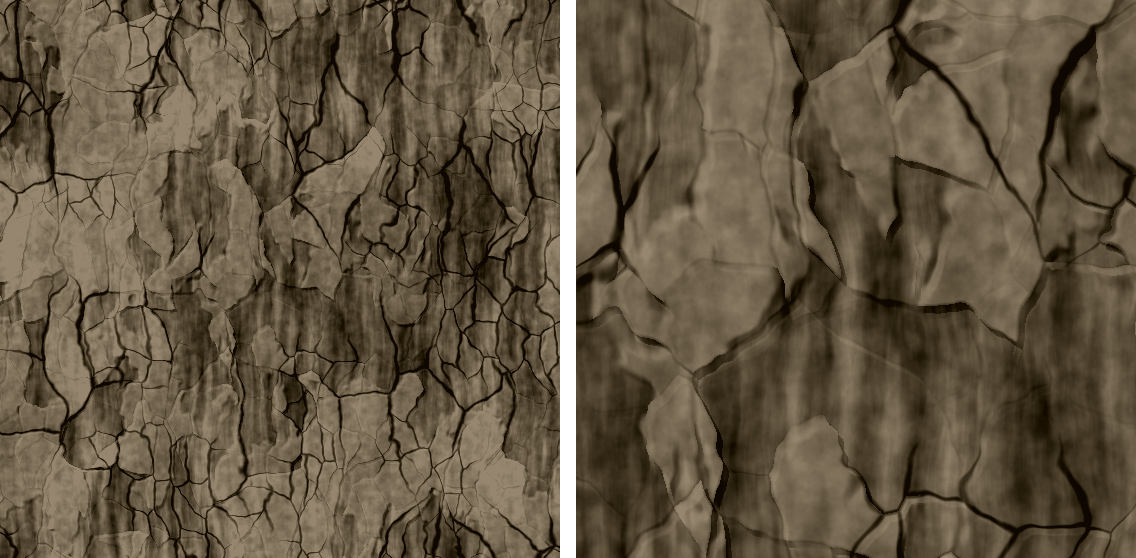
Left, the full canvas; right, a detail of the centre.
Write a Shadertoy shader that draws this texture.

```glsl
#define DEEP_BROWN vec3(0.17, 0.13, 0.06)
#define PALE_TAN vec3(0.55, 0.49, 0.40)
#define PLATE_SCALE vec2(10.0, 6.0)
#define CHIP_SCALE vec2(23.0, 14.0)
#define FIBRE_SCALE vec2(75.0, 10.0)
#define RAGGEDNESS 0.09
#define CRACK_WIDTH 0.0075
#define FLAKE_LEVEL 0.46
#define LIGHT_STEP vec2(-0.0035, 0.0045)
#define RELIEF 0.8
#define BRIGHTNESS 0.38

vec2 hash2(vec2 p) {
    vec3 h = fract(vec3(p.xyx) * vec3(0.1031, 0.1030, 0.0973));
    h += dot(h, h.yzx + 33.33);
    return fract((h.xx + h.yz) * h.zy);
}

float noise(vec2 p) {
    vec2 cell = floor(p), f = fract(p);
    f = f * f * (3.0 - 2.0 * f);
    float low = mix(hash2(cell).x, hash2(cell + vec2(1, 0)).x, f.x);
    float high = mix(hash2(cell + vec2(0, 1)).x, hash2(cell + vec2(1, 1)).x, f.x);
    return mix(low, high, f.y);
}

float fbm(vec2 p) {
    float sum = 0.0, amplitude = 0.5;
    for (int i = 0; i < 5; i++) {
        sum += amplitude * noise(p);
        p = mat2(1.6, 1.2, -1.2, 1.6) * p + 7.3;
        amplitude *= 0.5;
    }
    return sum;
}

// Stretched Voronoi cells: x = distance to the edge, y = random cell value
vec2 plates(vec2 p, vec2 scale) {
    p = p * scale + scale;
    vec2 cell = floor(p), f = fract(p), home = vec2(0), nearest = vec2(9);
    for (int j = -1; j <= 1; j++)
    for (int i = -1; i <= 1; i++) {
        vec2 g = vec2(i, j);
        vec2 r = g + hash2(cell + g) - f;
        if (dot(r, r) < dot(nearest, nearest)) { nearest = r; home = g; }
    }
    float edge = 9.0;
    for (int j = -2; j <= 2; j++)
    for (int i = -2; i <= 2; i++) {
        vec2 g = home + vec2(i, j);
        vec2 r = g + hash2(cell + g) - f;
        vec2 across = r - nearest;
        if (dot(across, across) > 1e-5) {
            vec2 n = normalize(across);
            float d = dot(0.5 * (r + nearest), n) / length(n * scale);
            edge = min(edge, d * (1.0 + abs(n.y)));   // upright cracks gape wider
        }
    }
    return vec2(edge, hash2(cell + home + 91.7).y);
}

vec2 ragged(vec2 p) {
    return p + RAGGEDNESS * (vec2(fbm(p * 8.0), fbm(p * 8.0 + 17.0)) - 0.5);
}

float crackLine(float edge, float width) {
    return 1.0 - smoothstep(width * 0.25, width + 0.001, edge);
}

// x = height, y = crack darkness, z = cover of the upper flakes
vec3 bark(vec2 p) {
    vec2 q = ragged(p);
    vec2 plate = plates(q, PLATE_SCALE);
    vec2 chip = plates(q, CHIP_SCALE);

    float cover = fbm(q * vec2(11.0, 6.0)) - FLAKE_LEVEL;
    cover += 0.25 * (plate.y - 0.5) + 0.16 * (chip.y - 0.5);
    float flake = smoothstep(-0.02, 0.02, cover);

    float height = 0.45 * flake
                 + 0.35 * plate.y * smoothstep(0.0, 0.004, plate.x)
                 + 0.20 * chip.y * smoothstep(0.0, 0.003, chip.x);

    float gape = smoothstep(0.3, 0.7, noise(p * 7.0 + 5.0));
    float split = smoothstep(0.45, 0.8, noise(p * 11.0 + 40.0));
    float crack = gape * crackLine(plate.x, CRACK_WIDTH * gape);
    crack = max(crack, split * crackLine(chip.x, 0.55 * CRACK_WIDTH * split));
    crack += 0.3 * gape * exp(-plate.x / 0.011);
    return vec3(height, crack, flake);
}

void mainImage(out vec4 fragColor, in vec2 fragCoord) {
    vec2 p = fragCoord / iResolution.y;
    vec3 here = bark(p);
    vec3 lightward = bark(p + LIGHT_STEP);

    // Surface detail: broad stains, upright fibres, fine grain
    float stain = fbm(p * vec2(7.0, 5.0) + 60.0) - 0.485;
    vec2 bend = 0.3 * (ragged(p) - p);
    float fibre = fbm((p + bend) * FIBRE_SCALE) - 0.485;
    float grain = fbm(p * 95.0 + 20.0) - 0.485;

    // Raised rims catch light, lower bark falls into shadow
    float relief = clamp(here.x - lightward.x, -0.45, 0.22);

    float tone = BRIGHTNESS + 0.62 * here.x + 0.9 * stain;
    tone += fibre * mix(1.6, 0.45, here.z) + 0.6 * grain;
    tone += RELIEF * relief - 0.8 * here.y;
    tone = clamp(tone, -0.3, 1.1);

    fragColor = vec4(mix(DEEP_BROWN, PALE_TAN, tone), 1.0);
}
```
